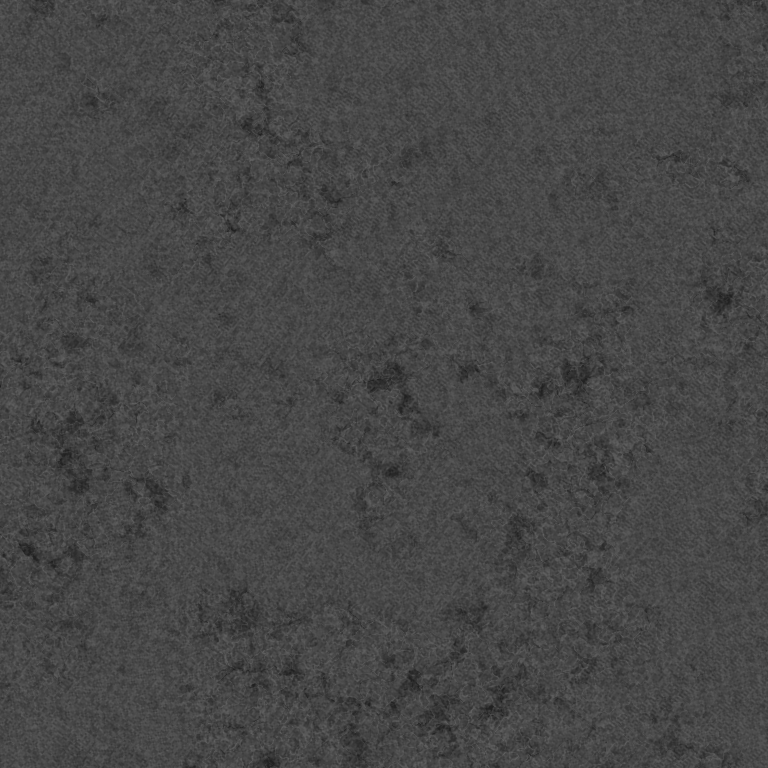
A Shadertoy shader for this texture map:

```glsl
const vec3 STONE = vec3(0.289);        // base grey
const float GRAIN_SCALE = 430.0;       // finest speckle, cells per canvas
const float GRAIN_AMOUNT = 0.105;
const float WORM_SCALE = 95.0;         // crinkled light ridges
const float WORM_WIDTH = 0.10;
const float WORM_AMOUNT = 0.048;
const float WORM_MEAN = 0.28;
const float FLECK_SCALE = 75.0;        // small dark hollows
const float FLECK_DEPTH = 0.055;
const float PIT_SCALE = 36.0;          // soot-dark ragged blotches
const float PIT_DEPTH = 0.062;
const float VEIN_SCALE = 21.0;         // thin broken cracks
const float VEIN_WIDTH = 0.018;
const float VEIN_DEPTH = 0.055;
const float PATCH_SCALE = 6.5;         // worn and smooth regions
const float WARP = 0.020;
const float DARKEST = 0.13;

float hash(vec2 p) {
    return fract(sin(dot(p, vec2(127.1, 311.7))) * 43758.5453);
}

float noise(vec2 p) {
    vec2 cell = floor(p), f = fract(p);
    f = f * f * (3.0 - 2.0 * f);
    return mix(mix(hash(cell), hash(cell + vec2(1, 0)), f.x),
               mix(hash(cell + vec2(0, 1)), hash(cell + vec2(1, 1)), f.x), f.y);
}

// Layered noise, rotated per octave to hide the lattice
float fbm(vec2 p, int octaves) {
    const mat2 turn = mat2(1.6, 1.2, -1.2, 1.6);
    float sum = 0.0, weight = 0.5, total = 0.0;
    for (int i = 0; i < octaves; i++) {
        sum += weight * noise(p);
        total += weight;
        weight *= 0.6;
        p = turn * p + 17.3;
    }
    return sum / total;
}

// Thin line along the mid level of a noise value
float ridge(float value, float width) {
    return 1.0 - smoothstep(0.0, width, abs(value - 0.5));
}

void mainImage(out vec4 fragColor, in vec2 fragCoord) {
    vec2 uv = fragCoord / iResolution.y;
    vec2 tilted = mat2(0.8, 0.6, -0.6, 0.8) * uv;

    // Ragged displacement shared by all dark marks
    vec2 jitter = vec2(fbm(uv * 60.0, 3), fbm(uv * 60.0 + 61.0, 3)) - 0.5;
    vec2 ragged = tilted + WARP * jitter;

    // Worn regions carry more ridges and more dark marks
    float worn = smoothstep(0.38, 0.64, fbm(uv * PATCH_SCALE + 8.0, 5));

    // Speckle and crinkled ridges
    float grain = noise(tilted * GRAIN_SCALE) - 0.5;
    float worms = ridge(fbm(ragged * WORM_SCALE + 31.0, 2), WORM_WIDTH) - WORM_MEAN;

    // Hollows and larger pits
    float flecks = smoothstep(0.56, 0.74, fbm(ragged * FLECK_SCALE + 12.0, 3));
    float pits = smoothstep(0.57, 0.72, fbm(ragged * PIT_SCALE + 3.0, 5));

    // Broken cracks
    float veins = ridge(fbm(ragged * VEIN_SCALE + 90.0, 3), VEIN_WIDTH);
    veins *= smoothstep(0.46, 0.6, fbm(uv * 26.0 + 44.0, 3));

    float shade = GRAIN_AMOUNT * grain
                + WORM_AMOUNT * worms * mix(0.45, 1.2, worn)
                - FLECK_DEPTH * flecks * mix(0.3, 1.1, worn)
                - PIT_DEPTH * pits * mix(0.35, 1.1, worn)
                - VEIN_DEPTH * veins * mix(0.45, 1.0, worn);
    fragColor = vec4(max(STONE + shade, DARKEST), 1.0);
}
```
